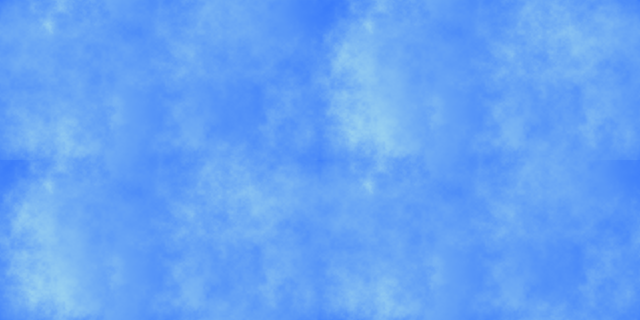
Reproduce this texture procedurally as a Shadertoy shader.

```glsl
// Soft blue sky with pale clouds, in a 2 by 2 checker of tiles.
// Fine fractal noise repeats in every tile; broad cloud banks repeat only
// on the diagonal, so neighbouring tiles differ. Short seams mark tile corners.

const vec2 TILE = vec2(2.0, 1.0);

float hash(vec2 p) {
    return fract(sin(dot(p, vec2(127.1, 311.7))) * 43758.5453);
}

// Value noise whose lattice wraps after the given period
float tiledNoise(vec2 p, vec2 period) {
    vec2 i = floor(p), f = fract(p);
    f = f * f * (3.0 - 2.0 * f);
    vec2 a = mod(i, period), b = mod(i + 1.0, period);
    return mix(mix(hash(a), hash(vec2(b.x, a.y)), f.x),
               mix(hash(vec2(a.x, b.y)), hash(b), f.x), f.y);
}

// Fractal noise, identical in every tile
float tiledFbm(vec2 p, float cells) {
    float sum = 0.0, total = 0.0, amp = 1.0;
    for (int i = 0; i < 5; i++) {
        sum += amp * tiledNoise(p * cells, TILE * cells);
        total += amp;
        amp *= 0.66;
        cells *= 2.0;
    }
    return sum / total;
}

// Offset to the nearest copy on the diagonal checker lattice
vec2 checkerWrap(vec2 d) {
    vec2 same = mod(d + TILE, 2.0 * TILE) - TILE;
    vec2 diagonal = mod(d, 2.0 * TILE) - TILE;
    return dot(same, same) < dot(diagonal, diagonal) ? same : diagonal;
}

float puff(vec2 p, vec2 center, vec2 radius) {
    vec2 d = checkerWrap(p - center) / radius;
    return exp(-dot(d, d));
}

// Bright above and dark below a short horizontal edge
float seam(vec2 p, vec2 center, vec2 radius) {
    float side = smoothstep(-0.005, 0.005, checkerWrap(p - center).y);
    return puff(p, center, radius) * (2.0 * side - 1.0);
}

void mainImage(out vec4 fragColor, in vec2 fragCoord) {
    // Each tile is 2 wide and 1 high; the canvas holds two each way
    vec2 p = fragCoord / iResolution.xy * 2.0 * TILE;
    float detail = tiledFbm(p, 5.0);
    vec2 warp = vec2(detail, tiledFbm(p + vec2(0.7, 0.3), 6.0)) - 0.5;
    vec2 q = p + 0.5 * warp;

    // Broad banks, alternating from tile to tile
    float light = 0.44;
    light += 0.34 * puff(q, vec2(2.21, 1.43), vec2(0.32, 0.32));
    light += 0.20 * puff(q, vec2(2.38, 1.17), vec2(0.22, 0.18));
    light += 0.30 * puff(q, vec2(3.59, 1.74), vec2(0.38, 0.25));
    light += 0.14 * puff(q, vec2(1.30, 1.77), vec2(0.42, 0.28));
    light += 0.19 * puff(q, vec2(0.21, 1.14), vec2(0.38, 0.20));
    light -= 0.30 * puff(q, vec2(1.97, 1.90), vec2(0.22, 0.22));
    light -= 0.17 * puff(q, vec2(1.60, 1.33), vec2(0.36, 0.30));

    // Wisps and a dark gap shared by all tiles
    for (float x = 0.0; x < 4.0; x += 2.0) {
        light += 0.24 * puff(q, vec2(x + 0.49, 1.01), vec2(0.19, 0.14));
        light += 0.16 * puff(q, vec2(x + 0.76, 1.24), vec2(0.10, 0.13));
        light += 0.09 * puff(q, vec2(x + 1.25, 1.10), vec2(0.08, 0.18));
        light += 0.10 * puff(q, vec2(x + 1.77, 1.27), vec2(0.10, 0.11));
        light -= 0.11 * puff(q, vec2(x + 0.95, 1.42), vec2(0.17, 0.50));
    }

    // Corner seams
    light += 0.13 * seam(p, vec2(0.0, 1.0), vec2(0.20, 0.15));
    light += 0.08 * seam(p, vec2(2.0, 1.0), vec2(0.04, 0.04));

    // Brighter cloud shows more texture
    light += (detail - 0.5) * (0.10 + 1.25 * clamp(light, 0.0, 1.0));

    vec3 deepBlue = vec3(0.22, 0.478, 0.98);
    vec3 paleCloud = vec3(0.60, 0.82, 0.94);
    fragColor = vec4(mix(deepBlue, paleCloud, clamp(light, 0.0, 1.1)), 1.0);
}
```
